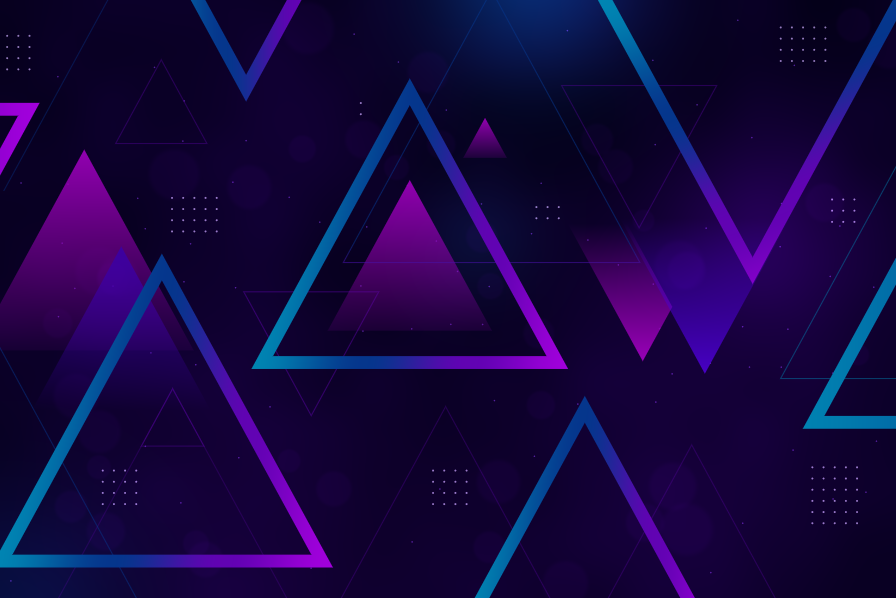
Give the GLSL for this background, as a WebGL 1 fragment shader.

```glsl
precision highp float;

uniform vec2 u_resolution;

#define SIDE vec2(0.878, 0.479)
#define BAND 0.0215
#define HAIRLINE 0.0009
#define DOT_STEP 0.0187
#define DOT_RADIUS 0.0016
#define TEAL vec3(0.00, 0.52, 0.70)
#define BLUE vec3(0.02, 0.21, 0.55)
#define PURPLE vec3(0.38, 0.01, 0.70)
#define MAGENTA vec3(0.63, 0.00, 0.86)
#define ORCHID vec3(0.60, 0.00, 0.72)
#define INDIGO vec3(0.29, 0.00, 0.80)

float pixel;

float hash(vec2 p) {
    return fract(sin(dot(p, vec2(41.3, 289.1))) * 4375.85);
}

float noise(vec2 p) {
    vec2 i = floor(p), f = fract(p);
    f = f * f * (3.0 - 2.0 * f);
    return mix(mix(hash(i), hash(i + vec2(1, 0)), f.x),
               mix(hash(i + vec2(0, 1)), hash(i + vec2(1, 1)), f.x), f.y);
}

float cover(float d) {
    return clamp(0.5 - d / pixel, 0.0, 1.0);
}

float glow(vec2 p, vec2 center, float radius) {
    vec2 v = (p - center) / radius;
    return exp(-dot(v, v));
}

// Triangle hanging from its apex; a negative height points it down
float triangle(vec2 p, vec2 apex, float height) {
    vec2 q = vec2(abs(p.x - apex.x), (apex.y - p.y) * sign(height));
    return max(q.x * SIDE.x - q.y * SIDE.y, q.y - abs(height));
}

vec3 ramp(float t) {
    vec3 c = mix(TEAL, BLUE, smoothstep(0.0, 0.36, t));
    c = mix(c, PURPLE, smoothstep(0.36, 0.68, t));
    return mix(c, MAGENTA, smoothstep(0.68, 1.0, t));
}

// Thick outline, coloured along a slope from its apex
void band(inout vec3 c, vec2 p, vec2 apex, float height, float start, vec2 slope) {
    float d = triangle(p, apex, height);
    float ring = cover(d) - cover(d + BAND);
    c = mix(c, ramp(start + dot(p - apex, slope)), ring);
}

// Solid triangle fading from apex to base
void fill(inout vec3 c, vec2 p, vec2 apex, float height, vec3 tint, float baseAlpha) {
    float t = clamp((apex.y - p.y) / height, 0.0, 1.0);
    c = mix(c, tint, cover(triangle(p, apex, height)) * mix(0.95, baseAlpha, t));
}

void thin(inout vec3 c, vec2 p, vec2 apex, float height, vec3 tint, float alpha) {
    c = mix(c, tint, alpha * cover(abs(triangle(p, apex, height)) - HAIRLINE));
}

void dots(inout vec3 c, vec2 p, vec2 corner, vec2 count) {
    vec2 q = (p - corner) / DOT_STEP;
    vec2 id = clamp(floor(q + 0.5), vec2(0), count - 1.0);
    c += vec3(0.55, 0.48, 0.62) * cover(length(q - id) * DOT_STEP - DOT_RADIUS);
}

vec3 backdrop(vec2 p) {
    float cloud = 0.65 * noise(p * 5.0) + 0.35 * noise(p * 11.0 + 7.0);
    vec3 c = vec3(0.012, 0.0, 0.09) + vec3(0.04, 0.0, 0.09) * cloud;
    c += vec3(0.00, 0.17, 0.32) * glow(p, vec2(0.89, 1.05), 0.17);
    c += vec3(0.00, 0.05, 0.07) * glow(p, vec2(0.80, 0.60), 0.10);
    c += vec3(0.00, 0.06, 0.14) * glow(p, vec2(0.02, -0.04), 0.20);
    c += vec3(0.11, 0.00, 0.20) * glow(p, vec2(1.28, 0.60), 0.18);
    c += vec3(0.05, 0.00, 0.09) * glow(p, vec2(0.42, 0.12), 0.36);
    c += vec3(0.05, 0.00, 0.09) * glow(p, vec2(1.15, 0.18), 0.30);
    c += vec3(0.04, 0.00, 0.08) * glow(p, vec2(0.50, 0.80), 0.16);
    // Soft discs
    for (int i = 0; i < 40; i++) {
        float k = float(i);
        vec2 center = vec2(1.5 * hash(vec2(k, 1.0)), hash(vec2(k, 2.0)));
        float radius = mix(0.02, 0.05, hash(vec2(k, 3.0)));
        c += vec3(0.02, 0.0, 0.035) * smoothstep(radius, radius * 0.75, length(p - center));
    }
    // Specks
    vec2 cell = floor(p * 14.0);
    vec2 offset = 0.2 + 0.6 * vec2(hash(cell + 3.0), hash(cell + 9.0));
    float speck = cover(length(p - (cell + offset) / 14.0) - 0.0012);
    return c + vec3(0.28, 0.12, 0.45) * speck * step(0.7, hash(cell + 20.0));
}

void main() {
    vec2 p = gl_FragCoord.xy / u_resolution * vec2(1.5, 1.0);
    pixel = 1.0 / u_resolution.y;
    vec3 c = backdrop(p);

    // Faded solids
    fill(c, p, vec2(0.141, 0.750), 0.336, ORCHID, 0.08);
    fill(c, p, vec2(0.203, 0.588), 0.275, INDIGO * 0.8, 0.0);
    fill(c, p, vec2(0.686, 0.699), 0.252, ORCHID, 0.12);
    fill(c, p, vec2(0.812, 0.803), 0.067, ORCHID, 0.15);
    vec2 q = p - vec2(1.076, 0.396);
    float left = -dot(q, SIDE), right = q.x * SIDE.x - q.y * SIDE.y;
    float slab = max(max(left, right), -left - 0.087);
    c = mix(c, ORCHID, cover(slab) * clamp(1.0 - q.y / 0.23, 0.0, 1.0));

    // Hairline triangles
    thin(c, p, vec2(0.270, 0.900), 0.140, PURPLE, 0.35);
    thin(c, p, vec2(0.823, 1.016), 0.455, mix(BLUE, PURPLE, smoothstep(0.60, 0.54, p.y)), 0.55);
    thin(c, p, vec2(1.070, 0.619), -0.238, PURPLE, 0.35);
    thin(c, p, vec2(0.521, 0.305), -0.207, PURPLE, 0.45);
    thin(c, p, vec2(0.289, 0.350), 0.096, PURPLE, 0.35);
    thin(c, p, vec2(0.289, 0.350), 0.400, PURPLE, 0.25);
    thin(c, p, vec2(0.746, 0.320), 0.400, PURPLE, 0.30);
    thin(c, p, vec2(1.158, 0.256), 0.400, PURPLE, 0.30);
    thin(c, p, vec2(-0.110, 0.620), 0.800, BLUE, 0.50);
    thin(c, p, vec2(0.235, 1.100), 0.800, BLUE, 0.40 * step(0.68, p.y) * step(p.x, 0.2));
    thin(c, p, vec2(1.572, 0.853), 0.486, TEAL, 0.45);

    // Thick outlines
    band(c, p, vec2(0.686, 0.869), 0.486, 0.32, vec2(1.85, -0.37));
    band(c, p, vec2(0.271, 0.576), 0.525, 0.32, vec2(1.75, -0.35));
    band(c, p, vec2(0.979, 0.338), 0.400, 0.35, vec2(2.2, -0.3));
    band(c, p, vec2(0.412, 0.830), -0.300, 0.45, vec2(2.6, 0.0));
    band(c, p, vec2(-0.070, 0.578), -0.250, 0.80, vec2(1.5, 0.0));
    band(c, p, vec2(1.609, 0.769), 0.486, 0.20, vec2(0.6, 0.0));
    fill(c, p, vec2(1.180, 0.375), -0.260, INDIGO, 0.0);
    band(c, p, vec2(1.260, 0.525), -0.600, 0.85, vec2(0.6, -1.47));

    // Dot grids
    dots(c, p, vec2(0.012, 0.884), vec2(3, 4));
    dots(c, p, vec2(1.307, 0.898), vec2(5, 4));
    dots(c, p, vec2(0.288, 0.613), vec2(5, 4));
    dots(c, p, vec2(0.604, 0.809), vec2(1, 2));
    dots(c, p, vec2(0.898, 0.635), vec2(3, 2));
    dots(c, p, vec2(1.393, 0.629), vec2(3, 3));
    dots(c, p, vec2(0.172, 0.157), vec2(4, 4));
    dots(c, p, vec2(0.725, 0.157), vec2(4, 4));
    dots(c, p, vec2(1.360, 0.125), vec2(5, 6));

    gl_FragColor = vec4(c, 1.0);
}
```
